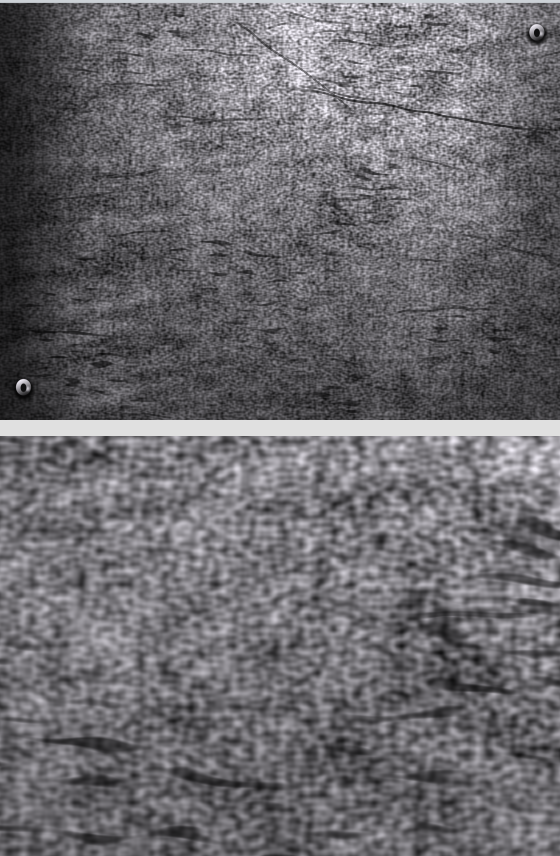
Top, the full canvas; bottom, a detail of the centre.
Write a Shadertoy shader that draws this texture.

```glsl
const vec3 STEEL_TINT = vec3(0.99, 0.975, 1.015);
const vec3 EDGE_COLOR = vec3(0.80, 0.82, 0.84);
const int SCRATCH_COUNT = 26;

vec2 hash2(vec2 cell) {
    uvec2 q = uvec2(ivec2(cell)) * uvec2(1597334673u, 3812015801u);
    uint n = (q.x ^ q.y) * 1597334673u;
    n = (n ^ (n >> 15)) * 2246822519u;
    n ^= n >> 13;
    return vec2(n & 65535u, n >> 16) / 65535.0;
}

float gradientDot(vec2 cell, vec2 offset) {
    float angle = 6.2832 * hash2(cell).x;
    return dot(vec2(cos(angle), sin(angle)), offset);
}

float gradientNoise(vec2 p) {
    vec2 i = floor(p), f = fract(p);
    vec2 u = f * f * f * (f * (f * 6.0 - 15.0) + 10.0);
    vec2 e = vec2(0.0, 1.0);
    return 1.4 * mix(
        mix(gradientDot(i, f), gradientDot(i + e.yx, f - e.yx), u.x),
        mix(gradientDot(i + e.xy, f - e.xy), gradientDot(i + 1.0, f - 1.0), u.x), u.y);
}

float fbm(vec2 p, int octaves) {
    float sum = 0.0, amplitude = 0.6;
    for (int i = 0; i < octaves; i++) {
        sum += amplitude * gradientNoise(p);
        p = p * 2.03 + 17.3;
        amplitude *= 0.62;
    }
    return sum;
}

vec2 rotate(vec2 p, float angle) {
    float c = cos(angle), s = sin(angle);
    return vec2(c * p.x + s * p.y, c * p.y - s * p.x);
}

float scratch(vec2 p, vec2 a, vec2 b, float width) {
    vec2 ab = b - a;
    float t = clamp(dot(p - a, ab) / dot(ab, ab), 0.0, 1.0);
    float d = length(p - a - ab * t);
    return (1.0 - smoothstep(width * 0.3, width, d)) * smoothstep(0.0, 0.2, t) * smoothstep(1.0, 0.8, t);
}

// Broad light from the upper right, fading to dark sides
float sheetLight(vec2 p, float aspect) {
    vec2 q = (p - vec2(0.64 * aspect, 0.91)) / vec2(0.56, 0.49);
    float light = 0.315 + 0.345 * exp(-dot(q, q));
    light *= mix(0.38, 1.0, smoothstep(-0.01, 0.25, p.x));
    light *= mix(0.78, 1.0, smoothstep(0.0, 0.25, aspect - p.x));
    return light * mix(0.85, 1.0, smoothstep(0.0, 0.18, p.y));
}

// Relative brightness of grain, mottling and brushed streaks
float sheetWear(vec2 p) {
    vec2 warped = p + 0.018 * vec2(gradientNoise(p * 5.0), gradientNoise(p * 4.0 + 31.0));
    vec2 tilted = rotate(warped, 0.2);
    float grain = 0.50 * gradientNoise(p * vec2(105.0, 185.0))
                + 0.32 * gradientNoise(p * vec2(150.0, 90.0) + 47.0);
    float mottle = 0.40 * fbm(p * vec2(16.0, 30.0), 3);
    float clouds = 0.32 * fbm(p * vec2(3.5, 5.0) + 8.0, 3);
    float upright = 0.16 * gradientNoise(p * vec2(75.0, 9.0) + 5.0);
    float smearMask = smoothstep(0.9, 0.2, p.x) * smoothstep(0.5, 0.25, abs(p.y - 0.15))
                    + 0.6 * smoothstep(0.8, 0.95, p.y);
    float smear = 0.50 * smearMask * fbm(tilted * vec2(2.2, 24.0), 2);
    return 1.0 + grain + mottle + clouds + upright + smear;
}

// Short dark nicks and long fine scratches
float sheetDamage(vec2 p) {
    vec2 wavy = p + vec2(0.0, 0.006 * gradientNoise(p * 14.0));
    float nickMask = smoothstep(-0.15, 0.35, gradientNoise(p * 4.0 + 12.0));
    float nicks = smoothstep(0.28, 0.62, gradientNoise(rotate(wavy, -0.06) * vec2(15.0, 85.0)));
    float damage = 0.55 * nicks * nickMask;
    for (int i = 0; i < SCRATCH_COUNT; i++) {
        vec2 start = hash2(vec2(i, 71)) * vec2(1.3, 1.0);
        vec2 shape = hash2(vec2(i, 113));
        vec2 reach = rotate(vec2(mix(0.05, 0.22, shape.x), 0.0), mix(-0.22, 0.25, shape.y));
        damage = max(damage, 0.4 * scratch(wavy, start, start + reach, 0.0035));
    }
    damage = max(damage, 0.6 * scratch(wavy, vec2(0.64, 0.80), vec2(1.36, 0.67), 0.004));
    return max(damage, 0.45 * scratch(wavy, vec2(0.52, 0.98), vec2(0.88, 0.71), 0.004));
}

// Domed rivet with a dark socket and a soft shadow
float addRivet(float tone, vec2 p, float soft) {
    float shadow = 1.0 - smoothstep(0.017, 0.031, length(p + vec2(0.0, 0.005)));
    tone *= 1.0 - 0.85 * shadow;
    float radius = length(p * vec2(1.0, 0.92));
    float dome = 0.55 + 22.0 * dot(p, vec2(-0.45, 0.9));
    dome += 0.4 * smoothstep(0.009, 0.0, length(p - vec2(0.010, -0.004)));
    tone = mix(tone, clamp(dome, 0.08, 0.97), 1.0 - smoothstep(0.018 - soft, 0.018 + soft, radius));
    float socket = length(p * vec2(1.15, 0.8) + vec2(0.0, 0.001));
    return mix(tone, 0.06, 1.0 - smoothstep(0.008 - soft, 0.008 + soft, socket));
}

void mainImage(out vec4 fragColor, in vec2 fragCoord) {
    vec2 p = fragCoord / iResolution.y;
    float aspect = iResolution.x / iResolution.y;
    float soft = max(0.0015, 0.7 / iResolution.y);

    float tone = sheetLight(p, aspect) * max(sheetWear(p), 0.15);
    tone *= 1.0 - sheetDamage(p);
    tone = addRivet(tone, p - vec2(0.056, 0.078), soft);
    tone = addRivet(tone, p - vec2(aspect - 0.055, 0.923), soft);

    vec3 color = clamp(tone, 0.03, 0.96) * STEEL_TINT;
    color = mix(color, EDGE_COLOR, smoothstep(0.993 - soft, 0.993 + soft, p.y));
    fragColor = vec4(color, 1.0);
}
```
